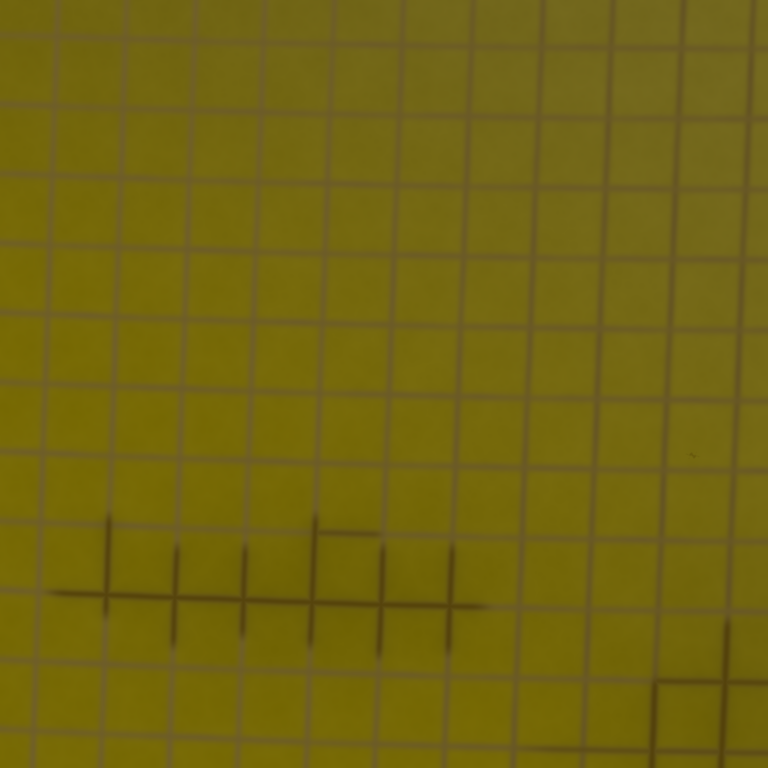
A WebGL 2 fragment shader for this pattern:

```glsl
#version 300 es
precision highp float;
uniform vec2 u_resolution;
out vec4 fragColor;

const vec3 PAPER = vec3(0.470, 0.416, 0.012);
const vec3 HAZE = vec3(0.452, 0.408, 0.115);
const vec3 PALE_LINE = vec3(0.436, 0.370, 0.165);
const vec3 DARK_LINE = vec3(0.385, 0.320, 0.135);
const vec3 STROKE = vec3(0.310, 0.235, 0.010);

vec2 hash2(vec2 p) {
  vec3 q = fract(p.xyx * vec3(0.1031, 0.1030, 0.0973));
  q += dot(q, q.yzx + 33.33);
  return fract((q.xx + q.yz) * q.zy);
}

// Distance to the nearest scattered feature point
float cellular(vec2 p) {
  vec2 cell = floor(p);
  float nearest = 2.0;
  for (int y = -1; y <= 1; y++) {
    for (int x = -1; x <= 1; x++) {
      vec2 c = cell + vec2(x, y);
      nearest = min(nearest, length(c + hash2(c) - p));
    }
  }
  return nearest;
}

float waves(float t, float seed) {
  return 0.5 * sin(t * 19.0 + seed * 2.7) + 0.3 * sin(t * 47.0 + seed * 5.1)
       + 0.2 * sin(t * 113.0 + seed * 1.9);
}

float band(float d, float halfWidth, float softness) {
  return 1.0 - smoothstep(halfWidth - softness, halfWidth + softness, d);
}

// Blurred line profile without a hard core
float softLine(float d, float radius) {
  return exp(-d * d / (radius * radius));
}

float span(float t, float a, float b, float softness) {
  return smoothstep(a - softness, a + softness, t)
       * (1.0 - smoothstep(b - softness, b + softness, t));
}

float isIndex(float i, float k) {
  return 1.0 - step(0.5, abs(i - k));
}

float bow(float t) {
  return 4.0 * t * (1.0 - t);
}

// Ruled lines: x = distance to the line, y = its index
vec2 ruled(float across, float along, float origin, float pitch) {
  float t = (across - origin) / pitch;
  float index = floor(t + 0.5);
  float wobble = 0.0005 * waves(along, index);
  return vec2(abs((t - index) * pitch + wobble), index);
}

// Extent of the darkened ink on each upright line
float uprightInk(float col, float y) {
  float tall = isIndex(mod(col, 3.0), 1.0);
  float foot = 0.198 - 0.013 * (col - 1.0) - 0.026 * isIndex(col, 2.0) + 0.018 * isIndex(col, 6.0);
  float row = step(0.5, col) * step(col, 6.5) * span(y, foot, 0.288 + 0.040 * tall, 0.012);
  float corner = step(8.5, col) * span(y, -0.1, 0.115 + 0.075 * (col - 9.0), 0.010);
  return max(row, corner);
}

// Extent of the darkened ink on each level line
float levelInk(float row, float x) {
  float ink = isIndex(row, 2.0) * span(x, 0.068, 0.63, 0.018);
  ink += isIndex(row, 3.0) * span(x, 0.408, 0.495, 0.010) * 0.6;
  ink += isIndex(row, 1.0) * span(x, 0.852, 1.1, 0.006) * 0.8;
  return ink + isIndex(row, 0.0) * span(x, 0.69, 1.1, 0.04) * 0.5;
}

vec3 paperColour(vec2 p) {
  float haze = smoothstep(0.5, 1.7, p.x * 0.75 + p.y);
  vec3 colour = mix(PAPER, HAZE, haze);
  vec2 q = (p - vec2(0.42, 0.22)) * vec2(3.5, 8.0);
  float stain = exp(-dot(q, q));
  float corner = smoothstep(0.4, 0.0, length(p - vec2(1.0, 0.05)));
  float edge = smoothstep(0.6, 1.0, p.y) * (1.0 - p.x);
  return colour * (1.0 - 0.07 * stain - 0.08 * corner - 0.05 * edge);
}

void main() {
  vec2 p = gl_FragCoord.xy / u_resolution;
  float pixel = 1.0 / min(u_resolution.x, u_resolution.y);
  float radius = max(0.0052, pixel);

  // Slightly tilted and bowed grid
  vec2 g = p + vec2(0.0035, 0.0045) * bow(p.x);
  vec2 upright = ruled(g.x, p.y, mix(0.0430, 0.0768, p.y), mix(0.0897, 0.0905, p.y));
  vec2 level = ruled(g.y, p.x, mix(0.0508, 0.0195, p.x), mix(0.0904, 0.0917, p.x));

  // Paper with mottling and a soft haze beside the lines
  vec3 colour = paperColour(p);
  float halo = exp(-min(upright.x, level.x) / 0.012);
  colour = mix(colour, HAZE, 0.25 * halo);
  float grain = cellular(p * 60.0) - 0.45;
  float mottle = cellular(p * 17.0 + 7.0) - 0.45;
  colour += vec3(0.008, 0.008, 0.005) * grain + 0.012 * mottle;

  // Printed lines, stronger towards the right
  vec3 uprightColour = mix(PALE_LINE, DARK_LINE, smoothstep(0.25, 1.0, p.x));
  vec3 levelColour = mix(PALE_LINE, DARK_LINE, 0.1 + 0.45 * p.x);
  float wear = 0.84 + 0.10 * waves(p.y, upright.y + 3.0);
  colour = mix(colour, uprightColour, wear * softLine(upright.x, radius));
  wear = 0.74 + 0.14 * waves(p.x, level.y + 8.0);
  colour = mix(colour, levelColour, wear * softLine(level.x, radius * 1.1));

  // Overdrawn strokes with a faint shadow
  float uprightStroke = uprightInk(upright.y, p.y);
  float levelStroke = levelInk(level.y, p.x);
  float ink = max(uprightStroke * softLine(upright.x, radius * 0.85),
                  levelStroke * softLine(level.x, radius * 0.85));
  float shade = max(uprightStroke * softLine(upright.x, radius * 3.0),
                    levelStroke * softLine(level.x, radius * 3.0));
  colour *= 1.0 - 0.05 * shade;
  colour = mix(colour, STROKE, 0.72 * ink);

  // Stray fleck
  vec2 f = p - vec2(0.902, 0.407);
  float fleck = band(length(f * vec2(0.7, 1.3) + 0.002 * sin(f.yx * 900.0)), 0.003, 0.003);
  colour = mix(colour, STROKE, 0.35 * fleck);

  fragColor = vec4(clamp(colour, 0.0, 1.0), 1.0);
}
```
